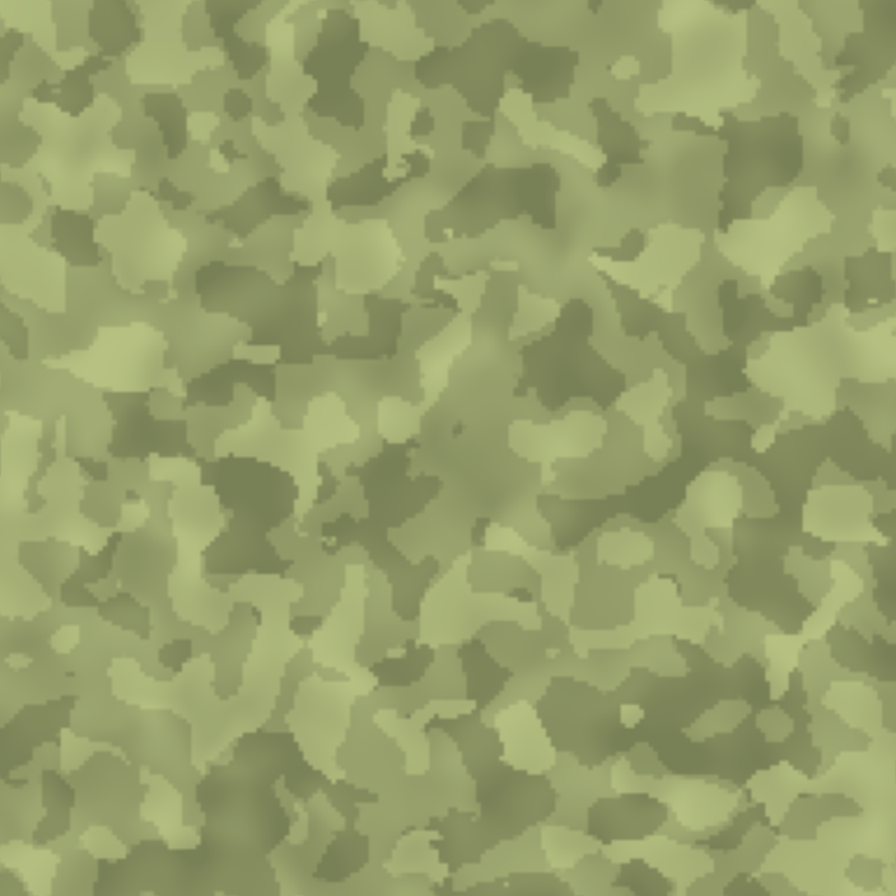
Give the GLSL for this pattern, as a WebGL 2 fragment shader.

```glsl
#version 300 es
precision highp float;

uniform vec2 u_resolution;
out vec4 fragColor;

float hash(vec2 cell) {
    uvec2 q = uvec2(ivec2(cell) + 32768) * uvec2(1597334673u, 3812015801u);
    uint h = (q.x ^ q.y) * 1597334673u;
    h = (h ^ (h >> 15)) * 2246822519u;
    return float((h ^ (h >> 13)) >> 8) / 16777216.0;
}

float noise(vec2 p) {
    vec2 cell = floor(p), f = fract(p);
    f = f * f * (3.0 - 2.0 * f);
    return mix(mix(hash(cell), hash(cell + vec2(1, 0)), f.x),
               mix(hash(cell + vec2(0, 1)), hash(cell + vec2(1, 1)), f.x), f.y);
}

mat2 rotation(float angle) {
    float c = cos(angle), s = sin(angle);
    return mat2(c, s, -s, c);
}

// Brightness of the mottled ground at one point
float foliage(vec2 p) {
    // Bend the space so that patches curl
    p += 0.022 * (vec2(noise(p * 26.0 + 31.0), noise(p * 26.0 + 77.0)) - 0.5);

    // Dark and light patches share one broad field but differ in detail
    float broad = noise(rotation(0.6) * p * 17.0 + 9.0);
    float crumble = 0.07 * (noise(p * 95.0) - 0.5);
    float darkField = 0.5 * (broad + noise(rotation(1.1) * p * 27.0 + 140.0)) + crumble;
    float lightField = 0.5 * (broad + noise(rotation(0.25) * p * 27.0 + 260.0)) + crumble;

    float tone = mix(0.535, 0.623, smoothstep(0.425, 0.435, darkField));
    tone = mix(tone, 0.705, smoothstep(0.597, 0.607, lightField));

    // Soft shading inside the patches
    return tone + 0.11 * (noise(rotation(0.9) * p * 20.0 + 400.0) - 0.5);
}

void main() {
    vec2 uv = gl_FragCoord.xy / u_resolution.y;

    // Coarse texels with softened joins give the stepped patch edges
    vec2 grid = uv * 192.0 - 0.5;
    vec2 texel = floor(grid);
    vec2 blend = smoothstep(0.0, 1.0, fract(grid));
    float tone = 0.0;
    for (int i = 0; i < 4; i++) {
        vec2 corner = vec2(i & 1, i >> 1);
        vec2 weight = mix(1.0 - blend, blend, corner);
        tone += weight.x * weight.y * foliage((texel + corner + 0.5) / 192.0);
    }

    vec3 mossTint = vec3(0.943, 1.0, 0.671);
    fragColor = vec4(mossTint * clamp(tone, 0.5, 0.76), 1.0);
}
```
